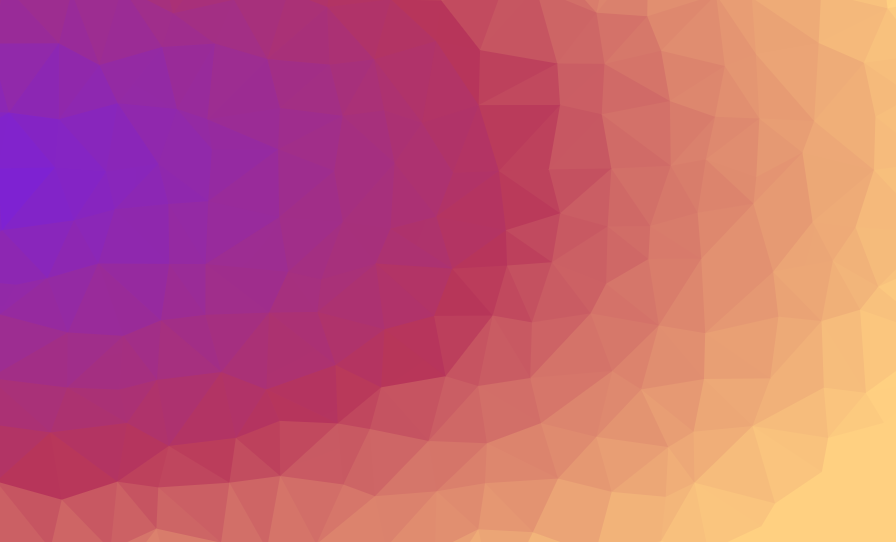
Give the GLSL for this background, as a Shadertoy shader.

```glsl
const float ROWS = 10.0;

float hash(vec2 p) {
    return fract(sin(dot(p, vec2(127.1, 311.7))) * 43758.5453);
}

// Grid corner moved by a random offset
vec2 meshPoint(vec2 id) {
    vec2 jitter = vec2(hash(id), hash(id + 57.3)) - 0.5;
    return id + vec2(0.08, 0.0) + 0.6 * jitter;
}

// Signed distance to the line a-b, positive on its left
float edgeDistance(vec2 p, vec2 a, vec2 b) {
    vec2 along = normalize(b - a);
    vec2 q = p - a;
    return along.x * q.y - along.y * q.x;
}

// Elliptical gradient: violet, crimson, apricot
vec3 gradient(vec2 p) {
    vec3 violet = vec3(0.48, 0.13, 0.85);
    vec3 crimson = vec3(0.72, 0.21, 0.35);
    vec3 apricot = vec3(1.0, 0.815, 0.505);
    float r = length((p - vec2(0.0, 6.77)) / vec2(10.0, 5.8));
    float outer = pow(clamp((r - 0.95) / 0.85, 0.0, 1.0), 0.8);
    vec3 inner = mix(violet, crimson, clamp(r / 0.95, 0.0, 1.0));
    return mix(inner, apricot, outer);
}

// Flat facet colour, weighted by its coverage of the pixel
vec4 facet(vec2 p, vec2 a, vec2 b, vec2 c, float pixel) {
    float d = min(edgeDistance(p, a, b),
              min(edgeDistance(p, b, c), edgeDistance(p, c, a)));
    float coverage = clamp(d / pixel + 0.5, 0.0, 1.0);
    vec2 centre = (a + b + c) / 3.0;
    vec2 drift = vec2(0.3 * (hash(floor(centre * 40.0)) - 0.5), 0.0);
    return vec4(gradient(centre + drift), 1.0) * coverage;
}

void mainImage(out vec4 fragColor, in vec2 fragCoord) {
    float pixel = ROWS / iResolution.y;
    vec2 p = fragCoord * pixel;
    vec4 sum = vec4(gradient(p), 1.0) * 0.001;

    // Split each nearby cell along its shorter diagonal
    for (int y = -1; y <= 1; y++) {
        for (int x = -1; x <= 1; x++) {
            vec2 id = floor(p) + vec2(x, y);
            vec2 a = meshPoint(id);
            vec2 b = meshPoint(id + vec2(1, 0));
            vec2 c = meshPoint(id + vec2(1, 1));
            vec2 d = meshPoint(id + vec2(0, 1));
            if (distance(a, c) < distance(b, d)) {
                sum += facet(p, a, b, c, pixel) + facet(p, a, c, d, pixel);
            } else {
                sum += facet(p, a, b, d, pixel) + facet(p, b, c, d, pixel);
            }
        }
    }
    fragColor = vec4(sum.rgb / sum.a, 1.0);
}
```
